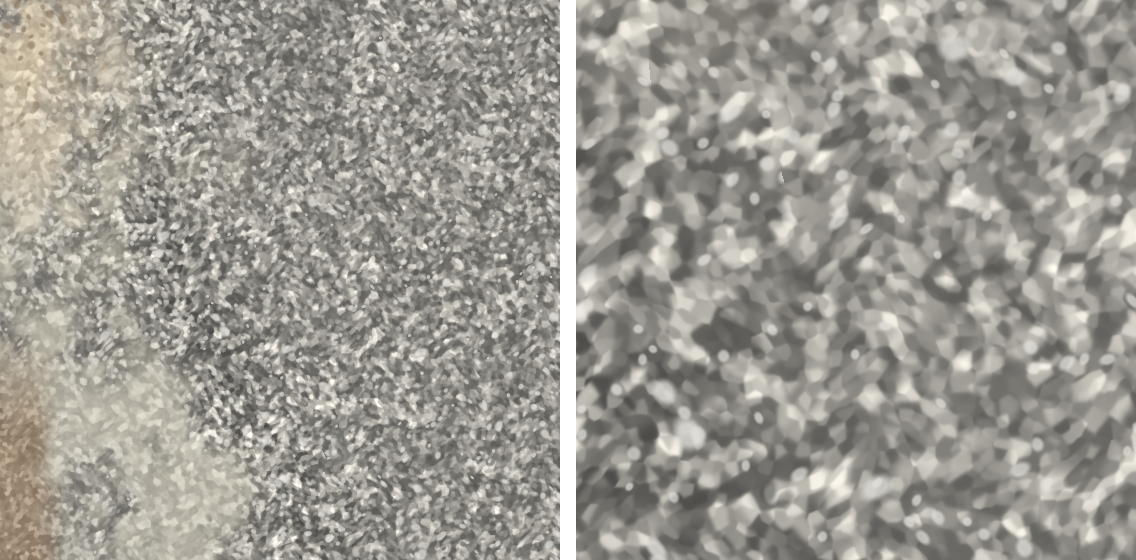
Left, the full canvas; right, a detail of the centre.
This texture is drawn by a Shadertoy shader. Its source:

```glsl
// Weathered asphalt: fine grey grit with scattered pale chips, pale dusty
// stains along the left side and a rusty lower corner. Softened cellular
// noise at several scales makes both the grit and the stain clouds.

const vec3 STONE_TINT = vec3(1.012, 0.995, 0.952);
const vec3 DUST = vec3(0.79, 0.775, 0.715);
const vec3 SAND = vec3(0.88, 0.81, 0.69);
const vec3 RUST = vec3(0.61, 0.525, 0.43);
const vec3 CHIP = vec3(0.89, 0.885, 0.86);

vec3 hash3(vec2 p) {
    vec3 q = fract(p.xyx * vec3(0.1031, 0.1030, 0.0973));
    q += dot(q, q.yxz + 33.33);
    return fract((q.xxy + q.yzz) * q.zyx);
}

// Cell values blended by distance; a higher sharpness gives crisper grains.
float softCells(vec2 p, float sharpness) {
    vec2 cell = floor(p);
    float sum = 0.0, total = 0.0;
    for (int y = -1; y <= 1; y++)
    for (int x = -1; x <= 1; x++) {
        vec2 id = cell + vec2(x, y);
        vec3 rnd = hash3(id);
        vec2 d = p - id - rnd.xy;
        float weight = exp(-sharpness * dot(d, d));
        sum += weight * rnd.z * rnd.z;
        total += weight;
    }
    return sum / total;
}

// Sparse rounded, slightly stretched chips; returns coverage.
float chips(vec2 p, float density, float radius) {
    vec2 cell = floor(p);
    float cover = 0.0;
    for (int y = -1; y <= 1; y++)
    for (int x = -1; x <= 1; x++) {
        vec2 id = cell + vec2(x, y);
        vec3 place = hash3(id + 71.0);
        vec3 shape = hash3(id + 19.0);
        vec2 d = p - id - place.xy;
        float angle = 6.283 * shape.x;
        d = mat2(cos(angle), sin(angle), -sin(angle), cos(angle)) * d;
        d.x *= 0.65 + 0.35 * shape.y;
        float size = radius * (0.55 + 0.6 * shape.z);
        float disc = 1.0 - smoothstep(size * 0.55, size * 1.3, length(d));
        cover = max(cover, disc * step(place.z, density));
    }
    return cover;
}

float segmentDistance(vec2 p, vec2 a, vec2 b) {
    vec2 ab = b - a;
    return length(p - a - ab * clamp(dot(p - a, ab) / dot(ab, ab), 0.0, 1.0));
}

float blob(vec2 p, vec2 center, vec2 size) {
    vec2 d = (p - center) / size;
    return exp(-dot(d, d));
}

// Layered sines bend the straight cell lattice.
vec2 warp(vec2 p, float amount) {
    return p + amount * (sin(p.yx * vec2(37.0, 43.0) + 1.3)
                       + 0.5 * sin(p.yx * vec2(91.0, 83.0)));
}

void mainImage(out vec4 fragColor, in vec2 fragCoord) {
    vec2 uv = fragCoord / iResolution.xy;
    vec2 p = warp(uv, 0.004);

    // Grit, coarser and stronger along the worn seam
    float seamX = 0.27 + 0.26 * smoothstep(0.65, 0.0, uv.y);
    float seam = exp(-pow((uv.x - seamX) / 0.10, 2.0));
    float coarse = softCells(p * 88.0, 8.0);
    float fine = softCells(p * 145.0 + 31.0, 7.0);
    float worn = softCells(p * 9.0 + 50.0, 4.0);
    float contrast = 0.92 + 0.25 * seam + 0.25 * (worn - 0.33);
    float tone = 0.575 - 0.025 * seam + 0.06 * (worn - 0.33);
    tone += contrast * (0.40 * (coarse - 0.33) + 0.29 * (fine - 0.33));
    vec3 color = tone * STONE_TINT;

    // Pale chips and a few dark pits
    float small = chips(p * 48.0, 0.30 + 0.2 * seam, 0.20);
    float large = chips(p * 26.0 + 9.0, 0.12 + 0.2 * seam, 0.19);
    float pits = chips(p * 34.0 + 90.0, 0.12, 0.20);
    color = mix(color, CHIP, 0.70 * small);
    color = mix(color, CHIP, 0.75 * large);
    color = mix(color, vec3(0.33, 0.32, 0.30), 0.55 * pits);

    // Dusty stains, cloudy and ragged at the rim
    float cloud = 0.6 * softCells(p * 9.0 + 4.0, 4.0)
                + 0.4 * softCells(p * 27.0 + 12.0, 4.0);
    float edge = 0.23 + 0.20 * smoothstep(0.5, 0.12, uv.y);
    float side = 1.0 - smoothstep(-0.08, 0.05, uv.x - edge + 0.12 * (0.33 - cloud));
    float stain = side * smoothstep(0.10, 0.52, cloud + 0.06);
    float sandy = blob(uv, vec2(0.05, 0.95), vec2(0.17, 0.30));
    stain = max(stain, 0.95 * sandy * smoothstep(0.05, 0.35, cloud + 0.08));
    stain = max(stain, 0.8 * blob(uv, vec2(0.37, 0.70), vec2(0.07, 0.08)) * smoothstep(0.1, 0.5, cloud + 0.1));
    stain = max(stain, 0.8 * blob(uv, vec2(0.29, 0.16), vec2(0.13, 0.05)));
    vec3 dust = mix(DUST, SAND, sandy) + 0.14 * (coarse - 0.33);
    color = mix(color, dust, 0.78 * stain);

    // Rusty corner and brown flecks in the sand
    float rust = (1.0 - smoothstep(0.05, 0.12, uv.x + 0.08 * (cloud - 0.33)))
               * (1.0 - smoothstep(0.20, 0.45, uv.y));
    color = mix(color, RUST + 0.22 * (fine - 0.33), 0.8 * rust);
    float flecks = chips(p * 42.0 + 23.0, 0.45, 0.26) * sandy;
    color = mix(color, vec3(0.53, 0.45, 0.36), 0.6 * flecks);

    // One loose straw
    float straw = segmentDistance(uv, vec2(0.688, 0.952), vec2(0.735, 0.908));
    color = mix(color, vec3(0.82, 0.80, 0.75), 0.85 * (1.0 - smoothstep(0.001, 0.004, straw)));

    fragColor = vec4(clamp(color, 0.0, 1.0), 1.0);
}
```
